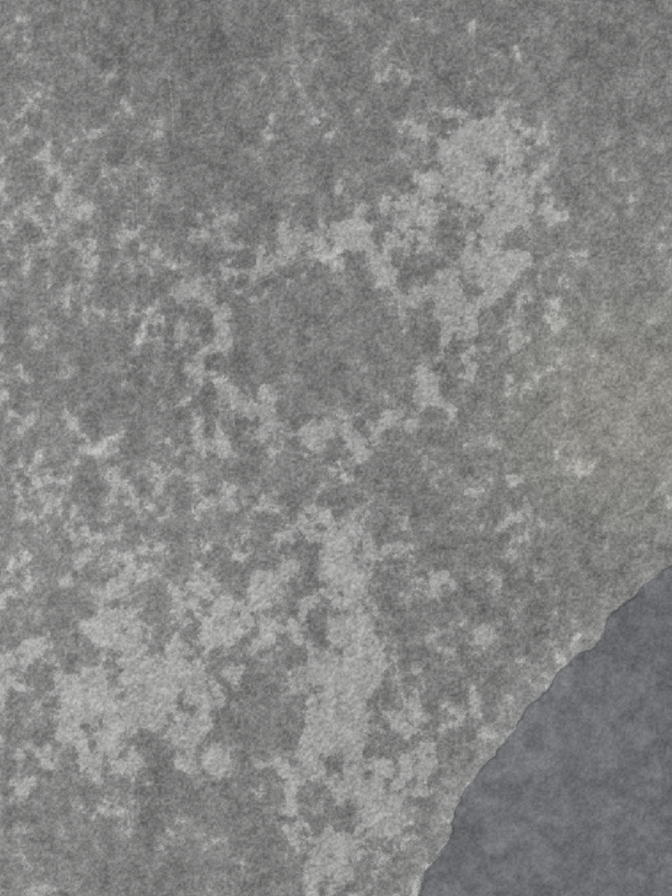
A Shadertoy shader for this texture:

```glsl
// Weathered grey concrete: flaking pale plaster over a darker, mottled wall,
// with fine scratches and a broken lower right edge exposing a bluish slab.
// Layers of value noise, guided by soft blobs, are summed into one grey tone.

#define BASE_TONE 0.497
#define PLASTER_GAIN 0.066
#define MOTTLE_GAIN 0.26
#define GRAIN_GAIN 0.165
#define RELIEF_GAIN 0.11
#define STREAK_GAIN 0.05
#define SLAB_TONE 0.437
#define SCRATCHES 30
#define WALL_TINT vec3(0.998, 1.004, 0.994)
#define WARM_TINT vec3(1.018, 1.008, 0.968)
#define SLAB_TINT vec3(0.982, 1.0, 1.026)

float hash(vec2 p) {
    vec3 q = fract(p.xyx * 0.1031);
    q += dot(q, q.yzx + 33.33);
    return fract((q.x + q.y) * q.z);
}

float noise(vec2 p) {
    vec2 i = floor(p), f = fract(p);
    f = f * f * (3.0 - 2.0 * f);
    return mix(mix(hash(i), hash(i + vec2(1, 0)), f.x),
               mix(hash(i + vec2(0, 1)), hash(i + vec2(1, 1)), f.x), f.y);
}

float fbm(vec2 p) {
    float sum = 0.0, amp = 0.5;
    for (int i = 0; i < 6; i++) {
        sum += amp * noise(p);
        p = mat2(1.6, 1.2, -1.2, 1.6) * p + 17.3;
        amp *= 0.55;
    }
    return sum / 1.08;
}

float blob(vec2 p, vec2 centre, vec2 radius) {
    vec2 d = (p - centre) / radius;
    return exp(-dot(d, d));
}

float segment(vec2 p, vec2 a, vec2 b) {
    vec2 ab = b - a;
    return length(p - a - ab * clamp(dot(p - a, ab) / dot(ab, ab), 0.0, 1.0));
}

// Where plaster tends to survive: a ring, an upper arm and lower patches
float plasterBias(vec2 p) {
    float r = length((p - vec2(0.36, 0.62)) / vec2(1.15, 0.9));
    float bias = 0.75 * exp(-pow((r - 0.118) / 0.028, 2.0));
    bias += 0.80 * blob(p, vec2(0.53, 0.77), vec2(0.055, 0.12));
    bias += 1.00 * blob(p, vec2(0.38, 0.375), vec2(0.09, 0.045));
    bias += 0.85 * blob(p, vec2(0.16, 0.23), vec2(0.20, 0.09));
    bias += 0.85 * blob(p, vec2(0.39, 0.14), vec2(0.07, 0.15));
    bias += 0.40 * blob(p, vec2(0.27, 0.54), vec2(0.06, 0.05));
    bias -= 0.70 * blob(p, vec2(0.36, 0.62), vec2(0.09, 0.07));
    bias -= 0.75 * blob(p, vec2(0.31, 0.20), vec2(0.04, 0.05));
    bias -= 0.40 * blob(p, vec2(0.16, 0.04), vec2(0.18, 0.05));
    bias -= 0.45 * smoothstep(0.56, 0.66, p.x);
    return bias - 0.35 * smoothstep(0.78, 0.92, p.y);
}

// Faint hairline scratches, mostly upright, at hashed places
float scratches(vec2 p) {
    float sum = 0.0;
    for (int i = 0; i < SCRATCHES; i++) {
        float k = float(i);
        vec2 a = vec2(0.75 * hash(vec2(k, 3.0)), hash(vec2(k, 7.0)));
        float lean = (hash(vec2(k, 11.0)) - 0.5) * (i % 3 == 0 ? 2.6 : 0.2);
        float size = 0.05 + 0.13 * hash(vec2(k, 19.0));
        float d = segment(p, a, a + size * vec2(sin(lean), cos(lean)));
        sum += (0.2 + 0.8 * hash(vec2(k, 23.0))) * smoothstep(0.0018, 0.0003, d);
    }
    return sum;
}

void mainImage(out vec4 fragColor, in vec2 fragCoord) {
    vec2 p = fragCoord / iResolution.y;
    vec2 warp = vec2(fbm(p * 18.0), fbm(p * 18.0 + 41.0)) - 0.5;
    float coarse = fbm(p * 5.0 + 8.0) - 0.5;
    float flakes = fbm(p * vec2(40.0, 34.0) + 60.0) - 0.5;
    float fine = fbm(p * 95.0 + 5.0) - 0.5;
    float grain = 0.55 * noise(p * 330.0) + 0.45 * noise(p * 505.0 + 9.0) - 0.5;
    float relief = noise(p * 260.0) - noise(p * 260.0 + vec2(0.4, -0.5));

    // Mottled wall, lighter at the lower left and the warm right side
    float warm = blob(p, vec2(0.70, 0.54), vec2(0.13, 0.12));
    float tone = BASE_TONE + MOTTLE_GAIN * (0.16 * coarse + 0.45 * flakes + 0.65 * fine);
    tone += 0.055 * warm + 0.032 * blob(p, vec2(0.12, 0.30), vec2(0.25, 0.2));
    tone += 0.025 * blob(p, vec2(0.0, 0.7), vec2(0.09, 0.5));
    tone -= 0.02 * smoothstep(0.75, 1.0, p.y);
    tone -= 0.025 * blob(p, vec2(0.60, 0.33), vec2(0.07, 0.07));
    float streak = noise(vec2(p.x * 90.0, p.y * 6.0) + 2.0 * warp) - 0.5;
    tone += STREAK_GAIN * streak * (1.0 - 0.6 * smoothstep(0.1, 0.5, p.x));

    // Ragged plaster with a thin haze around it
    float field = plasterBias(p + 0.07 * warp) * 0.25 - 0.118
                + 0.75 * flakes + 0.16 * coarse + 0.45 * fine + 0.05 * streak;
    float plaster = smoothstep(-0.03, 0.05, field);
    tone += PLASTER_GAIN * plaster + 0.03 * smoothstep(-0.15, 0.05, field);

    // Chalky ridges and hairlines
    vec2 q = p + 0.022 * warp;
    float ridge = segment(q, vec2(0.125, 0.55), vec2(0.225, 0.765));
    ridge = min(ridge, segment(q, vec2(0.10, 0.49), vec2(0.26, 0.585)));
    ridge = min(ridge, segment(q, vec2(0.27, 0.66), vec2(0.39, 0.72)));
    tone += 0.10 * smoothstep(0.007, 0.001, ridge) * smoothstep(-0.08, 0.10, fine + flakes);
    tone += 0.05 * scratches(p + 0.007 * warp) * smoothstep(0.3, 0.6, noise(p * 45.0));

    // Broken edge: pale rim, dark crack and the bluish slab beyond
    float slope = 0.35 + 2.2 * p.y;
    float edge = (p.x - 0.468 - p.y * (0.35 + 1.1 * p.y)) / sqrt(1.0 + slope * slope);
    edge += 0.022 * warp.x + 0.008 * fine;
    float slab = smoothstep(-0.001, 0.0015, edge);
    tone += 0.055 * smoothstep(-0.045, -0.004, edge) * smoothstep(0.42, 0.3, p.y);
    float slabTone = SLAB_TONE + 0.10 * coarse + 0.12 * flakes + 0.14 * fine;
    tone = mix(tone, slabTone, slab);
    float crack = smoothstep(0.003, 0.0005, abs(edge - 0.001));
    tone -= 0.10 * crack * smoothstep(0.42, 0.37, p.y) * noise(p * 40.0 + 3.0);

    // Gritty surface and final tint
    float grit = GRAIN_GAIN * grain + RELIEF_GAIN * relief * (0.45 + 0.3 * plaster);
    tone += grit * (1.0 - 0.45 * slab);
    vec3 tint = mix(mix(WALL_TINT, WARM_TINT, warm), SLAB_TINT, slab);
    fragColor = vec4(clamp(tone * tint, 0.0, 1.0), 1.0);
}
```
